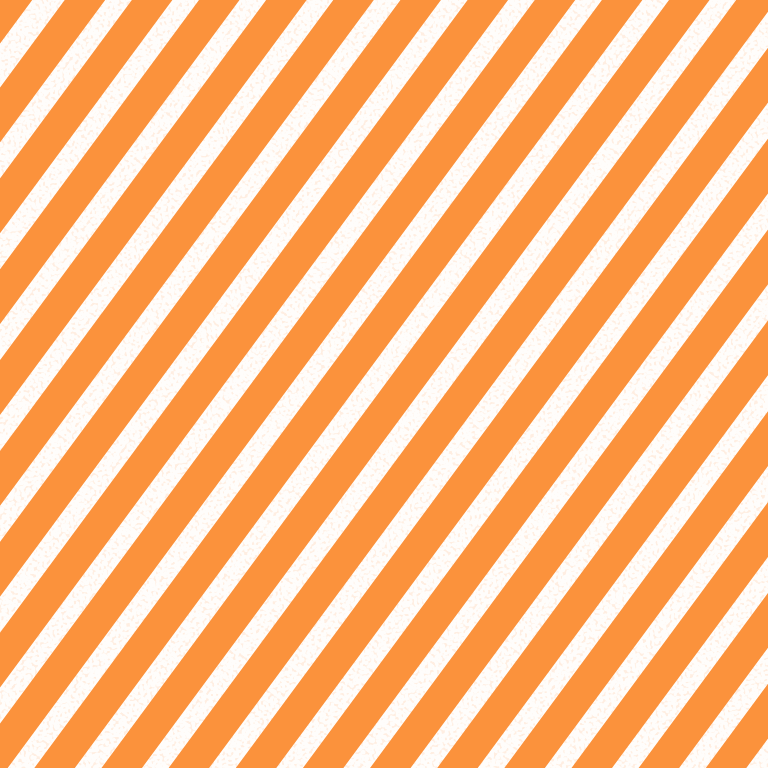
This pattern is drawn by a WebGL 1 fragment shader. Its source:

```glsl
precision highp float;
// Slanted orange stripes on a white ground with fine peach grain.

uniform vec2 u_resolution;

const vec3 ORANGE = vec3(0.984, 0.573, 0.235);
const vec3 WHITE = vec3(1.0, 0.992, 0.984);
const vec3 PEACH = vec3(1.0, 0.935, 0.885);

const float PERIOD = 0.08743;      // horizontal spacing of the stripes
const float SLANT = 0.739;         // horizontal shift per unit of height
const float FIRST_CENTER = 0.0669; // first white band on the top edge
const float HALF_GAP = 0.01735;    // half the horizontal width of a white band
const float EXTRA_GAP = 0.0076;    // the first band reaches further left
const float GRAIN_SCALE = 235.0;

vec2 gradientAt(vec2 cell) {
  vec3 p = fract(vec3(cell.xyx) * vec3(0.1031, 0.1030, 0.0973));
  p += dot(p, p.yzx + 33.33);
  float angle = 6.2831853 * fract((p.x + p.y) * p.z);
  return vec2(cos(angle), sin(angle));
}

float gradientNoise(vec2 p) {
  vec2 cell = floor(p);
  vec2 f = p - cell;
  vec2 w = f * f * f * (f * (f * 6.0 - 15.0) + 10.0);
  vec2 e = vec2(1.0, 0.0);
  float a = dot(gradientAt(cell), f);
  float b = dot(gradientAt(cell + e.xy), f - e.xy);
  float c = dot(gradientAt(cell + e.yx), f - e.yx);
  float d = dot(gradientAt(cell + e.xx), f - e.xx);
  return mix(mix(a, b, w.x), mix(c, d, w.x), w.y);
}

// Signed distance to the nearest white band, negative inside it.
float bandDistance(vec2 uv, float slant) {
  float across = uv.x + (1.0 - uv.y) * slant - FIRST_CENTER;
  float index = floor(across / PERIOD + 0.5);
  float extra = 0.5 * EXTRA_GAP * (1.0 - step(0.5, abs(index)));
  float offset = across - index * PERIOD + extra;
  return (abs(offset) - HALF_GAP - extra) / length(vec2(1.0, slant));
}

// White paper flecked with peach, the grain turned along the stripes.
vec3 grainyPaper(vec2 uv, float slant, float scale) {
  vec2 along = normalize(vec2(slant, 1.0));
  vec2 p = vec2(dot(uv, along), dot(uv, vec2(along.y, -along.x)));
  float fleck = smoothstep(0.04, 0.4, gradientNoise(p * scale + 300.0));
  return mix(WHITE, PEACH, fleck);
}

void main() {
  vec2 uv = gl_FragCoord.xy / u_resolution;
  float pixel = 1.0 / min(u_resolution.x, u_resolution.y);
  float d = bandDistance(uv, SLANT);
  float orange = smoothstep(-0.6 * pixel, 0.6 * pixel, d);
  vec3 color = mix(grainyPaper(uv, SLANT, GRAIN_SCALE), ORANGE, orange);
  gl_FragColor = vec4(color, 1.0);
}
```
